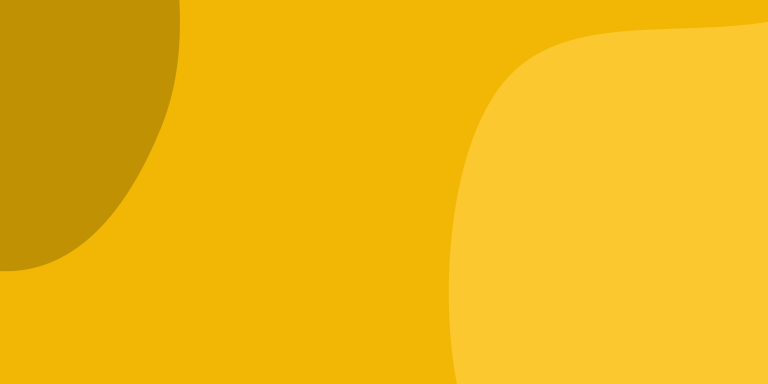
A WebGL 1 fragment shader for this background:

```glsl
precision highp float;
// Flat amber background with a dark corner blob and a large pale blob at the right.

uniform vec2 u_resolution;

vec2 bezier(vec2 a, vec2 b, vec2 c, vec2 d, float t) {
  float s = 1.0 - t;
  return s * s * s * a + 3.0 * s * t * (s * b + t * c) + t * t * t * d;
}

vec2 bezierTangent(vec2 a, vec2 b, vec2 c, vec2 d, float t) {
  float s = 1.0 - t;
  return s * s * (b - a) + 2.0 * s * t * (c - b) + t * t * (d - c);
}

// Signed distance to a cubic that advances along axis; positive on its right.
float curveSide(vec2 p, vec2 axis, vec2 a, vec2 b, vec2 c, vec2 d) {
  float t = 0.5;
  float stepSize = 0.25;
  for (int i = 0; i < 18; i++) {
    t += stepSize * sign(dot(p - bezier(a, b, c, d, t), axis));
    stepSize *= 0.5;
  }
  vec2 q = p - bezier(a, b, c, d, t);
  vec2 tangent = normalize(bezierTangent(a, b, c, d, t));
  return q.x * tangent.y - q.y * tangent.x;
}

// Two cubics joined at d, chosen by position along the overall chord.
float blobSide(vec2 p, vec2 a, vec2 b, vec2 c, vec2 d, vec2 e, vec2 f, vec2 g) {
  vec2 axis = normalize(g - a);
  if (dot(p - d, axis) < 0.0) return curveSide(p, axis, a, b, c, d);
  return curveSide(p, axis, d, e, f, g);
}

float coverage(float side) {
  return clamp(side * u_resolution.y + 0.5, 0.0, 1.0);
}

void main() {
  // Canvas heights: x runs from 0 to 2, y from 0 to 1
  vec2 p = gl_FragCoord.xy / u_resolution * vec2(2.0, 1.0);

  float darkBlob = blobSide(p, vec2(0.467, 1.0), vec2(0.474, 0.870),
    vec2(0.458, 0.766), vec2(0.422, 0.674), vec2(0.323, 0.427),
    vec2(0.182, 0.286), vec2(0.0, 0.294));
  float paleBlob = blobSide(p, vec2(1.190, 0.0), vec2(1.141, 0.245),
    vec2(1.169, 0.677), vec2(1.354, 0.828), vec2(1.510, 0.958),
    vec2(1.771, 0.906), vec2(2.0, 0.943));

  // Layer the flat colours
  vec3 color = vec3(0.949, 0.718, 0.020);
  color = mix(color, vec3(0.757, 0.569, 0.016), coverage(darkBlob));
  color = mix(color, vec3(0.988, 0.784, 0.184), coverage(paleBlob));
  gl_FragColor = vec4(color, 1.0);
}
```
